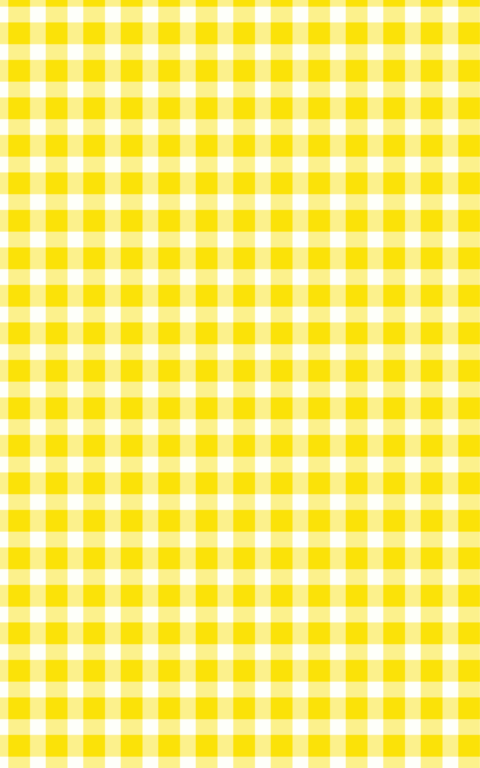
Give the GLSL for this pattern, as a WebGL 2 fragment shader.

```glsl
#version 300 es
precision highp float;
// Yellow and white gingham: two sets of translucent bands woven at right angles.

uniform vec2 u_resolution;
out vec4 fragColor;

const vec2 REPEATS = vec2(12.8, 20.48);     // checks across and down
const vec2 BAND_START = vec2(0.22, 0.302);  // left and lower band edges, in repeats
const float BAND_WIDTH = 0.58;              // share of a repeat
const float EDGE_SOFTNESS = 0.025;          // half width of the edge blend, in repeats

const vec3 WHITE = vec3(0.995, 1.0, 0.98);
const vec3 PALE_YELLOW = vec3(0.99, 0.945, 0.55);
const vec3 FULL_YELLOW = vec3(0.985, 0.885, 0.03);

// Coverage of the vertical (x) and horizontal (y) bands.
vec2 bandCoverage(vec2 grid) {
    vec2 fromCentre = abs(fract(grid - BAND_START - 0.5 * BAND_WIDTH + 0.5) - 0.5);
    vec2 edgeDistance = fromCentre - 0.5 * BAND_WIDTH;
    vec2 blur = max(vec2(EDGE_SOFTNESS), 0.75 * fwidth(grid));
    return 1.0 - smoothstep(-blur, blur, edgeDistance);
}

void main() {
    vec2 grid = gl_FragCoord.xy / u_resolution * REPEATS;
    vec2 band = bandCoverage(grid);

    // One band gives the pale tint, two crossing bands the full colour.
    vec3 betweenRows = mix(WHITE, PALE_YELLOW, band.x);
    vec3 alongRows = mix(PALE_YELLOW, FULL_YELLOW, band.x);
    fragColor = vec4(mix(betweenRows, alongRows, band.y), 1.0);
}
```
